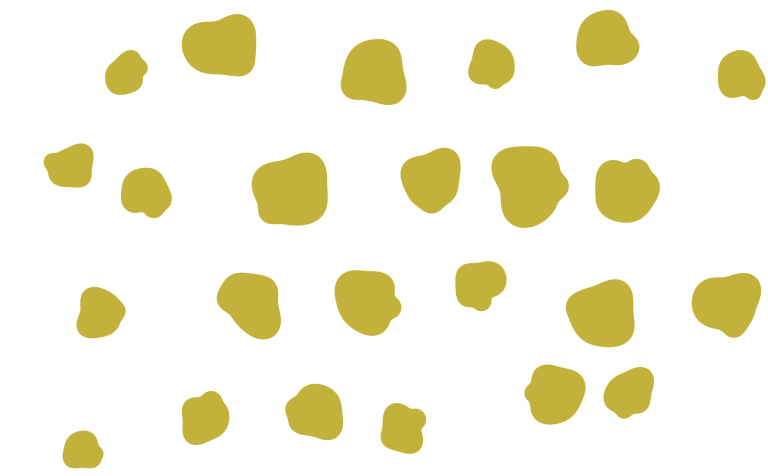
Give the GLSL for this pattern, as a WebGL 1 fragment shader.

```glsl
precision highp float;

uniform vec2 u_resolution;

const vec3 PAPER = vec3(1.0);
const vec3 OLIVE = vec3(0.76, 0.70, 0.23);
const int COLUMNS = 6;
const int ROWS = 4;
const float MIN_RADIUS = 0.041;   // radii in canvas heights
const float MAX_RADIUS = 0.081;
const float REACH = 1.25;         // furthest outline point, in radii
const vec2 SCATTER = vec2(1.3, 1.0);
const float STRETCH = 0.17;
const float TRIANGULARITY = 0.08;
const float SQUARENESS = 0.05;
const float LOBE_BLEND = 0.14;    // softness of the notch beside a lobe
const float TAU = 6.2831853;

float hash(vec2 cell, float salt) {
  return fract(sin(dot(cell, vec2(127.1, 311.7)) + salt * 74.7) * 43758.5453);
}

float smoothUnion(float a, float b, float k) {
  float h = max(k - abs(a - b), 0.0) / k;
  return min(a, b) - 0.25 * k * h * h;
}

// Wobbly pebble of unit radius with one rounded lobe on its rim
float pebble(vec2 p, vec2 cell) {
  float angle = atan(p.y, p.x + 1e-5);
  float tilt = 0.6 * (hash(cell, 3.0) - 0.5);
  float rim = 1.0
    + STRETCH * hash(cell, 4.0) * cos(2.0 * angle + TAU * hash(cell, 5.0))
    + TRIANGULARITY * cos(3.0 * angle + TAU * hash(cell, 6.0))
    - SQUARENESS * cos(4.0 * (angle - tilt));
  float body = length(p) - rim;

  float lobeAngle = TAU * hash(cell, 7.0);
  vec2 lobeCenter = mix(0.68, 0.88, hash(cell, 8.0))
    * vec2(cos(lobeAngle), sin(lobeAngle));
  float lobe = length(p - lobeCenter) - mix(0.34, 0.48, hash(cell, 9.0));
  return smoothUnion(body, lobe, LOBE_BLEND);
}

void main() {
  vec2 uv = gl_FragCoord.xy / u_resolution.y;
  float aspect = u_resolution.x / u_resolution.y;
  float pixel = 1.0 / u_resolution.y;
  vec2 cellSize = vec2(aspect / (float(COLUMNS) + 0.5), 1.0 / float(ROWS));

  // Nearest pebble on a staggered, jittered grid
  float dist = 1.0;
  for (int row = 0; row < ROWS; row++) {
    for (int column = 0; column < COLUMNS; column++) {
      vec2 cell = vec2(float(column), float(row));
      float radius = mix(MIN_RADIUS, MAX_RADIUS, hash(cell, 0.0));
      vec2 room = max(0.5 * cellSize - REACH * radius, 0.0);
      vec2 jitter = 2.0 * vec2(hash(cell, 1.0), hash(cell, 2.0)) - 1.0;
      vec2 stagger = vec2(0.5 * mod(cell.y, 2.0), 0.0);
      vec2 center = (cell + 0.5 + stagger) * cellSize + SCATTER * room * jitter;
      dist = min(dist, radius * pebble((uv - center) / radius, cell));
    }
  }

  float ink = 1.0 - smoothstep(-0.75 * pixel, 0.75 * pixel, dist);
  gl_FragColor = vec4(mix(PAPER, OLIVE, ink), 1.0);
}
```
